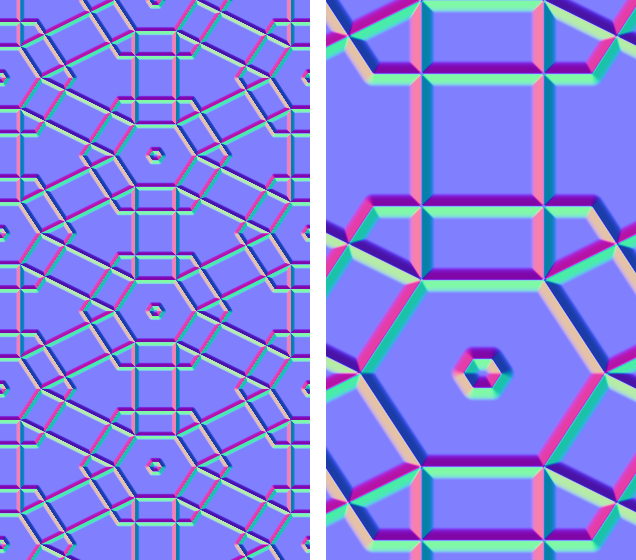
Left, the full canvas; right, a detail of the centre.
Write a WebGL 2 fragment shader that draws this texture map.

```glsl
#version 300 es
precision highp float;
// Tangent-space normal map of grooves: staggered nested hexagons with a small
// hexagonal ring at each centre, joined by paired straight channels.
// Mirror folds reduce the plane to one motif; normals come from height slopes.

uniform vec2 u_resolution;
out vec4 fragColor;

float segment(vec2 p, vec2 a, vec2 b) {
    vec2 ap = p - a, ab = b - a;
    return length(ap - ab * clamp(dot(ap, ab) / dot(ab, ab), 0.0, 1.0));
}

// Outline of a flat-topped hexagon, for a point in the first quadrant
float hexOutline(vec2 p, float scale) {
    vec2 corner = vec2(0.0655, 0.1) * scale;
    vec2 tip = vec2(0.131, 0.0) * scale;
    return min(segment(p, vec2(0.0, corner.y), corner), segment(p, corner, tip));
}

// Fold the staggered lattice into the surroundings of a single hexagon
vec2 foldLattice(vec2 p) {
    vec2 period = vec2(1.0, 0.5);
    vec2 q = abs(mod(p - vec2(0.5, 1.8) + 0.5 * period, period) - 0.5 * period);
    bool nearNeighbour = dot(q - vec2(0.25, 0.125), vec2(0.125, 0.15)) > 0.0;
    return nearNeighbour ? vec2(0.5, 0.25) - q : q;
}

float height(vec2 p) {
    vec2 q = foldLattice(p);

    // Nested hexagons and the centre ring
    float d = min(hexOutline(q, 1.0), hexOutline(q, 1.79));
    d = min(d, hexOutline(q, 0.155));

    // Channels to the hexagon above and to the diagonal neighbour
    d = min(d, segment(q, vec2(0.0655, 0.1), vec2(0.0655, 0.25)));
    d = min(d, segment(q, vec2(0.0655, 0.1), vec2(0.369, 0.25)));
    d = min(d, segment(q, vec2(0.131, 0.0), vec2(0.4345, 0.15)));

    // V-shaped groove with a softly rounded rim
    float halfWidth = 0.0095, rim = 0.004;
    float blend = max(rim - abs(d - halfWidth), 0.0);
    return 3.2 * (min(d, halfWidth) - blend * blend / (4.0 * rim));
}

void main() {
    vec2 p = gl_FragCoord.xy * 1.8 / u_resolution.y;

    // Central differences, at least half a pixel wide to smooth the edges
    float e = max(0.0018, 0.9 / u_resolution.y);
    vec2 slope = vec2(height(p + vec2(e, 0.0)) - height(p - vec2(e, 0.0)),
                      height(p + vec2(0.0, e)) - height(p - vec2(0.0, e))) / (2.0 * e);

    vec3 normal = normalize(vec3(-slope, 1.0));
    fragColor = vec4(0.5 + 0.5 * normal, 1.0);
}
```
